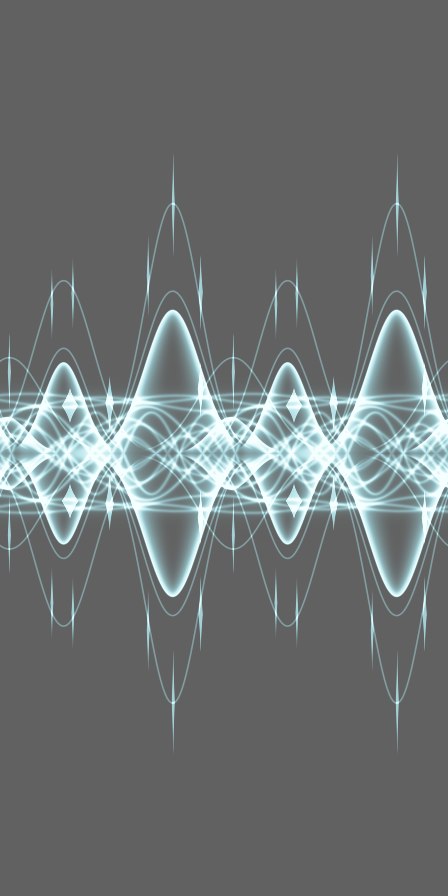
Reproduce this background procedurally as a WebGL 2 fragment shader.

```glsl
#version 300 es
precision highp float;
// Mirrored glowing waveform: pale cyan lobes, strands and spikes on grey.
uniform vec2 u_resolution;
out vec4 outColor;

const float PERIOD = 192.0;  // the canvas is two periods wide
const float TAU = 6.2831853;
float pixel;                 // size of one pixel in wave units

// Horizontal offset from the nearest repeat of a centre
float offsetFrom(float x, float centre) {
  return mod(x - centre + 0.5 * PERIOD, PERIOD) - 0.5 * PERIOD;
}

// Distance above a bell curve, corrected for its slope
float bellDistance(vec2 p, float centre, float height, float width) {
  float d = offsetFrom(p.x, centre);
  float f = height * exp(-d * d / (width * width));
  float slope = 2.0 * d * f / (width * width);
  return (p.y - f) / sqrt(1.0 + slope * slope);
}

// Bell with a white rim and a glow that fades inward
float lobe(vec2 p, float centre, float height, float width, float glow) {
  float depth = -bellDistance(p, centre, height, width);
  float inside = smoothstep(-pixel, pixel, depth);
  float skirt = 1.0 - smoothstep(1.25, 1.8, abs(offsetFrom(p.x, centre)) / width);
  depth = max(depth, 0.0);
  return inside * skirt * (0.95 * exp(-depth / glow) + 0.75 * exp(-depth / (0.35 * glow)));
}

float hairline(vec2 p, float centre, float height, float width) {
  float d = abs(bellDistance(p, centre, height, width));
  float reach = 1.0 - smoothstep(1.4, 2.0, abs(offsetFrom(p.x, centre)) / width);
  return 0.5 * reach * (1.0 - smoothstep(0.1, 0.4 + pixel, d));
}

// Slender vertical diamond with concave sides
float spike(vec2 p, float centre, float height, float halfWidth, float halfLength) {
  float taper = max(1.0 - abs(p.y - height) / halfLength, 0.0);
  float edge = halfWidth * taper * sqrt(taper);
  float d = abs(offsetFrom(p.x, centre)) - edge;
  return 0.85 * smoothstep(0.0, 0.15, taper) * (1.0 - smoothstep(-0.5 * pixel, 0.6 * pixel, d));
}

// Sine strand reflected about the axis
float strand(vec2 p, float base, float amplitude, float cycles, float phase) {
  float k = TAU * cycles / PERIOD;
  float f = base + amplitude * sin(k * p.x + phase);
  float slope = amplitude * k * cos(k * p.x + phase);
  float d = abs(p.y - abs(f)) / sqrt(1.0 + slope * slope);
  return 0.6 * exp(-d * d / 2.2) + 0.2 * exp(-d / 4.0);
}

void main() {
  pixel = 2.0 * PERIOD / u_resolution.x;
  vec2 p = (gl_FragCoord.xy - vec2(0.0, 0.494 * u_resolution.y)) * pixel;
  p.y = abs(p.y);

  // Filled lobes and the bright knot between them
  float light = lobe(p, 148.0, 123.0, 34.0, 10.0);
  light += lobe(p, 54.5, 78.0, 24.5, 8.0);
  light += 0.8 * lobe(p, 198.0, 31.0, 25.0, 6.0);
  vec2 knot = vec2(offsetFrom(p.x, 73.0) / 27.0, p.y / 8.0);
  light += 0.9 * exp(-dot(knot, knot));

  // Woven strands inside the central band
  for (int i = 0; i < 6; i++) {
    float n = float(i);
    float cycles = 1.0 + mod(n, 2.0);
    light += (0.85 - 0.07 * n) * strand(p, 0.0, 40.0 - 5.0 * n, cycles, 0.6 + 1.9 * n);
  }
  // Nearly level streaks bounding the band
  for (int i = 0; i < 3; i++) {
    float n = float(i);
    light += 0.7 * strand(p, 47.0 - 2.5 * n, 4.0 + n, 1.0, 0.8 + 2.1 * n);
  }

  // Thin outer curves
  light += hairline(p, 148.0, 214.0, 33.0) + hairline(p, 54.5, 148.0, 36.0);
  light += hairline(p, 148.0, 139.0, 36.0) + hairline(p, 54.5, 90.0, 28.0);
  light += hairline(p, 200.0, 82.0, 41.0);

  // Spikes riding on the curves
  light += spike(p, 148.5, 213.0, 1.3, 46.0);
  light += spike(p, 127.0, 152.0, 1.2, 36.0) + spike(p, 172.0, 138.0, 1.8, 33.0);
  light += spike(p, 44.5, 128.0, 1.2, 32.0) + spike(p, 62.5, 137.0, 1.2, 32.0);
  light += spike(p, 200.0, 70.0, 1.3, 34.0) + spike(p, 172.0, 55.0, 2.5, 24.0);
  light += spike(p, 94.0, 43.0, 3.5, 24.0) + spike(p, 60.0, 41.0, 7.0, 16.0);

  // Grey to cyan to white
  vec3 grey = vec3(0.38);
  vec3 cyan = vec3(0.64, 0.86, 0.89);
  vec3 color = mix(grey, cyan, min(light, 1.0));
  color = mix(color, vec3(0.96, 1.0, 1.0), smoothstep(0.65, 1.6, light));
  outColor = vec4(color, 1.0);
}
```
